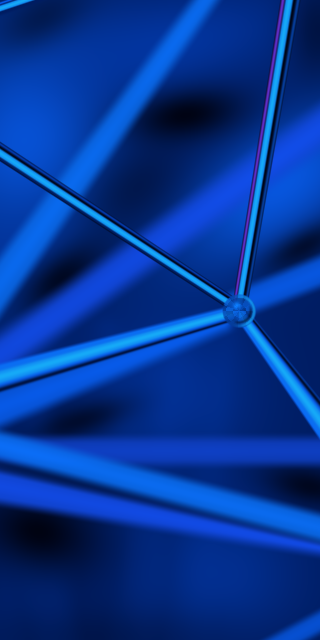
Write a Shadertoy shader that draws this background.

```glsl
const vec3 NAVY = vec3(0.0, 0.11, 0.38);
const vec3 INK = vec3(0.0, 0.01, 0.07);
const vec3 ROYAL = vec3(0.01, 0.22, 0.66);
const vec3 AZURE = vec3(0.03, 0.36, 0.92);
const vec3 SKY = vec3(0.04, 0.43, 0.95);
const vec3 VIOLET = vec3(0.07, 0.29, 0.89);
const vec3 CYAN = vec3(0.09, 0.68, 0.97);
const vec3 MAGENTA = vec3(0.38, 0.18, 0.78);

float hash(float n) {
    return fract(sin(n * 127.1) * 43758.5453);
}

float gauss(float x, float width) {
    return exp(-x * x / (width * width));
}

// x: position along the segment, y: signed distance across it
vec2 segmentSpace(vec2 p, vec2 a, vec2 b) {
    vec2 d = b - a;
    vec2 q = p - a;
    return vec2(dot(q, d) / dot(d, d), dot(q, vec2(-d.y, d.x)) / length(d));
}

// Rotated elliptical patch of light or shade
vec3 glow(vec3 col, vec2 p, vec2 center, vec2 radius, float angle, vec3 tint, float strength) {
    float c = cos(angle), s = sin(angle);
    vec2 q = mat2(c, -s, s, c) * (p - center) / radius;
    return mix(col, tint, strength * exp(-dot(q, q)));
}

// Out-of-focus strut whose half width runs from width.x to width.y
vec3 softBeam(vec3 col, vec2 p, vec2 a, vec2 b, vec2 width, float blur, vec3 tint, float strength) {
    vec2 s = segmentSpace(p, a, b);
    float w = mix(width.x, width.y, clamp(s.x, 0.0, 1.0));
    float mask = 1.0 - smoothstep(w - blur, w + blur, abs(s.y));
    mask *= smoothstep(-0.03, 0.03, s.x) * smoothstep(1.03, 0.97, s.x);
    vec3 lit = tint * (0.94 + 0.1 * gauss(s.y, w * 0.6));
    return mix(col, lit, mask * strength);
}

// Focused glass rod: dark body, bright core, one thin rim on each side
vec3 glassRod(vec3 col, vec2 p, vec2 a, vec2 b, vec2 width, float blur,
              vec3 body, float corePos, float coreWidth, vec3 rimNeg, vec3 rimPos) {
    vec2 s = segmentSpace(p, a, b);
    float w = mix(width.x, width.y, clamp(s.x, 0.0, 1.0));
    float x = s.y / w;
    float mask = 1.0 - smoothstep(w - blur, w + blur, abs(s.y));
    mask *= smoothstep(-0.01, 0.01, s.x) * smoothstep(1.01, 0.99, s.x);
    float core = 1.0 - smoothstep(coreWidth * 0.6, coreWidth * 1.3, abs(x - corePos));
    vec3 rod = mix(body, rimNeg, gauss(x + 0.75, 0.2));
    rod = mix(rod, rimPos, gauss(x - 0.78, 0.2));
    vec3 coreTint = mix(AZURE, CYAN, 0.5 + 0.45 * gauss(x - corePos, coreWidth * 0.6));
    rod = mix(rod, coreTint, core);
    return mix(col, rod, mask);
}

// Faceted glass joint
vec3 joint(vec3 col, vec2 p, vec2 center, float radius, float px) {
    vec2 q = (p - center) / radius;
    float r = length(q);
    float facet = hash(floor(atan(q.y, q.x) * 1.8) + 7.0 * floor(r * 2.5));
    vec3 glass = mix(NAVY, SKY, 0.35 + 0.6 * facet);
    glass = mix(glass, CYAN, 0.75 * gauss(r - 0.88, 0.1) * smoothstep(-0.5, 0.8, q.x));
    glass = mix(glass, INK, 0.6 * gauss(r - 0.68, 0.1) * smoothstep(0.1, 0.8, q.x - q.y));
    glass += 0.4 * gauss(length(q - vec2(-0.15, 0.35)), 0.2) * CYAN;
    float edge = px / radius;
    return mix(col, glass, 0.85 * (1.0 - smoothstep(1.0 - edge, 1.0 + edge, r)));
}

vec3 backdrop(vec2 p) {
    vec3 col = NAVY;
    // Broad pools of light
    col = glow(col, p, vec2(0.08, 1.58), vec2(0.26, 0.36), -0.3, AZURE, 0.85);
    col = glow(col, p, vec2(0.52, 1.86), vec2(0.45, 0.16), 0.2, ROYAL, 0.85);
    col = glow(col, p, vec2(0.88, 1.42), vec2(0.38, 0.18), 0.6, AZURE, 0.9);
    col = glow(col, p, vec2(0.02, 1.18), vec2(0.20, 0.18), 0.6, ROYAL, 0.6);
    col = glow(col, p, vec2(0.55, 0.78), vec2(0.26, 0.24), 0.0, ROYAL, 0.7);
    col = glow(col, p, vec2(0.70, 0.20), vec2(0.24, 0.24), -0.3, ROYAL, 0.65);
    // Faint distant struts
    for (int i = 0; i < 9; i++) {
        float k = float(i);
        vec2 low = vec2(hash(k + 1.0) * 1.2 - 0.1, -0.1);
        vec2 high = vec2(low.x + hash(k + 21.0) * 0.8 - 0.4, 1.0);
        col = softBeam(col, p, low, high, vec2(0.07, 0.04), 0.035, ROYAL, 0.15 * hash(k + 41.0));
    }
    // Deep gaps
    col = glow(col, p, vec2(0.58, 1.64), vec2(0.17, 0.075), 0.15, INK, 0.98);
    col = glow(col, p, vec2(0.13, 1.94), vec2(0.16, 0.08), 0.5, INK, 0.5);
    col = glow(col, p, vec2(0.42, 1.41), vec2(0.17, 0.11), 0.6, INK, 0.4);
    col = glow(col, p, vec2(0.19, 1.13), vec2(0.15, 0.07), 0.65, INK, 0.85);
    col = glow(col, p, vec2(0.95, 1.23), vec2(0.14, 0.05), 0.5, INK, 0.75);
    col = glow(col, p, vec2(0.99, 1.91), vec2(0.09, 0.15), 0.0, INK, 0.5);
    col = glow(col, p, vec2(0.25, 0.685), vec2(0.16, 0.05), 0.3, INK, 0.7);
    col = glow(col, p, vec2(0.97, 0.48), vec2(0.14, 0.06), -0.2, INK, 0.85);
    col = glow(col, p, vec2(0.12, 0.34), vec2(0.18, 0.12), -0.25, INK, 1.0);
    return glow(col, p, vec2(0.35, 0.0), vec2(0.45, 0.10), 0.0, INK, 0.3);
}

void mainImage(out vec4 fragColor, in vec2 fragCoord) {
    vec2 p = fragCoord / iResolution.xy * vec2(1.0, 2.0);
    float px = 2.0 / iResolution.y;
    vec3 col = backdrop(p);

    // Blurred struts, far to near
    col = softBeam(col, p, vec2(1.10, 1.67), vec2(-0.10, 0.82), vec2(0.055, 0.052), 0.03, VIOLET, 0.88);
    col = softBeam(col, p, vec2(0.70, 2.08), vec2(-0.10, 0.97), vec2(0.03, 0.055), 0.02, SKY, 0.85);
    col = softBeam(col, p, vec2(1.10, 1.19), vec2(0.72, 1.04), vec2(0.045, 0.04), 0.018, AZURE, 0.85);
    col = softBeam(col, p, vec2(0.72, 0.995), vec2(-0.10, 0.69), vec2(0.022, 0.06), 0.022, AZURE, 0.9);
    col = softBeam(col, p, vec2(-0.10, 0.59), vec2(1.10, 0.59), vec2(0.042), 0.02, VIOLET * 0.88, 0.85);
    col = softBeam(col, p, vec2(-0.10, 0.50), vec2(1.10, 0.27), vec2(0.055, 0.018), 0.02, VIOLET, 0.92);
    col = softBeam(col, p, vec2(-0.10, 0.57), vec2(1.10, 0.30), vec2(0.018), 0.018, NAVY * 0.7, 0.7);
    col = softBeam(col, p, vec2(-0.10, 0.635), vec2(1.10, 0.325), vec2(0.04), 0.018, SKY, 0.9);
    col = softBeam(col, p, vec2(1.10, 0.11), vec2(0.82, -0.04), vec2(0.03), 0.015, AZURE, 0.75);

    // Sharp rods meeting at the joint
    col = glassRod(col, p, vec2(-0.10, 1.94), vec2(0.20, 2.04), vec2(0.02), 0.006, NAVY, 0.0, 0.45, NAVY, AZURE);
    col = glassRod(col, p, vec2(-0.10, 1.592), vec2(0.72, 1.055), vec2(0.026, 0.020), px, INK, -0.15, 0.46, NAVY, ROYAL);
    col = glassRod(col, p, vec2(0.916, 2.05), vec2(0.752, 1.06), vec2(0.031, 0.023), px, INK, -0.12, 0.4, MAGENTA, AZURE * 0.65);
    col = glassRod(col, p, vec2(0.73, 1.02), vec2(-0.10, 0.79), vec2(0.024, 0.047), 0.007, AZURE, -0.1, 0.5, SKY, NAVY * 0.7);
    col = glassRod(col, p, vec2(0.75, 1.025), vec2(1.08, 0.587), vec2(0.02, 0.043), px * 1.5, AZURE, -0.1, 0.5, SKY, NAVY * 0.5);
    col = joint(col, p, vec2(0.748, 1.028), 0.052, px);
    fragColor = vec4(col, 1.0);
}
```
